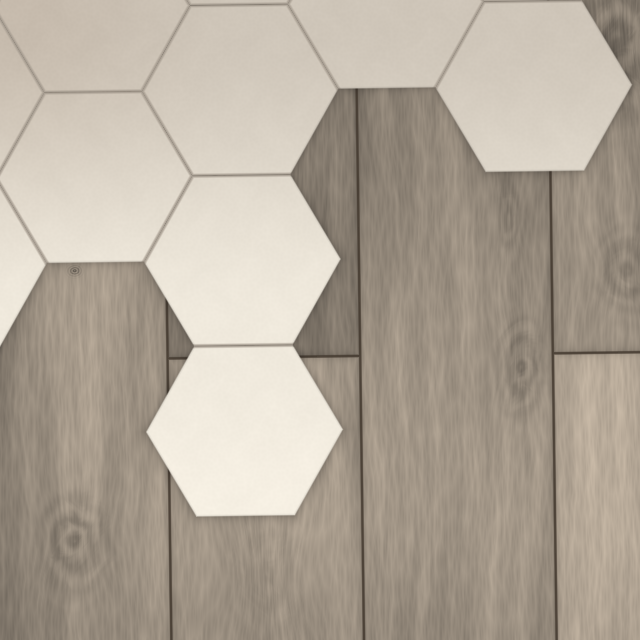
This texture is drawn by a WebGL 2 fragment shader. Its source:

```glsl
#version 300 es
precision highp float;
// Pale hexagonal tiles stepping down over weathered grey-brown wooden planks.

uniform vec2 u_resolution;
out vec4 fragColor;

const float TILT = 0.0133;
const vec2 PIVOT = vec2(0.375, 0.8594);
const float APOTHEM = 0.1331;
const float COLUMN_STEP = 0.2295;
const float PLANK_WIDTH = 0.301;
const float PLANK_ORIGIN = 0.1823;
const float JOINT_Y = -0.418;
const vec3 WOOD_TINT = vec3(1.0, 0.925, 0.832);
const vec3 SEAM_COLOR = vec3(0.26, 0.22, 0.18);
const vec3 GROUT_COLOR = vec3(0.69, 0.65, 0.60);

// Lowest tile row of each column, and (upper, lower) tone of each plank.
const float LOWEST_ROW[5] = float[5](-1.0, -0.5, -2.0, 0.5, 0.0);
const vec2 PLANK_TONE[4] = vec2[4](
    vec2(0.65, 0.64), vec2(0.53, 0.66), vec2(0.565, 0.64), vec2(0.60, 0.72));

vec2 hash2(vec2 p) {
    return fract(sin(vec2(dot(p, vec2(127.1, 311.7)), dot(p, vec2(269.5, 183.3)))) * 4375.85);
}

// Distance to the nearest scattered cell point.
float cellular(vec2 p) {
    vec2 cell = floor(p), f = fract(p);
    float nearest = 2.0;
    for (int y = -1; y <= 1; y++)
        for (int x = -1; x <= 1; x++) {
            vec2 o = vec2(x, y);
            nearest = min(nearest, length(o + hash2(cell + o) - f));
        }
    return nearest;
}

// Layered, folded sines, roughly -1 to 1.
float waves(vec2 p) {
    float sum = 0.0, amp = 0.5;
    for (int i = 0; i < 5; i++) {
        p += 0.7 * sin(p.yx * 1.3 + float(i) * 2.1);
        sum += amp * sin(p.x + 1.7 * float(i)) * cos(p.y * 0.8);
        p = mat2(0.8, 0.6, -0.6, 0.8) * p * 1.8;
        amp *= 0.6;
    }
    return sum;
}

float hexDistance(vec2 p, float apothem) {
    p = abs(p);
    return max(p.y, p.x * 0.866 + p.y * 0.5) - apothem;
}

// Distances to the closest and second closest tile.
vec2 tileDistances(vec2 q) {
    vec2 d = vec2(1.0);
    for (int c = 0; c < 5; c++)
        for (int r = 0; r < 4; r++) {
            vec2 center = vec2(float(c - 2) * COLUMN_STEP,
                               (LOWEST_ROW[c] + float(r)) * 2.0 * APOTHEM);
            float h = hexDistance(q - center, APOTHEM);
            d = h < d.x ? vec2(h, d.x) : vec2(d.x, min(d.y, h));
        }
    return d;
}

// Bends the fibres around a knot; returns its darkening.
float knot(inout vec2 fibre, vec2 q, vec2 center, vec2 size, float strength) {
    vec2 d = (q - center) / size;
    float falloff = exp(-dot(d, d));
    fibre.x += 0.6 * size.x * d.x * falloff;
    float rings = 0.6 + 0.4 * sin(length(d) * 13.0 + 3.0 * waves(q * 30.0));
    return strength * falloff * rings;
}

vec3 wood(vec2 q, float px) {
    float along = (q.x - PLANK_ORIGIN) / PLANK_WIDTH;
    float id = floor(along);
    bool jointed = mod(id, 2.0) > 0.5;
    float lower = jointed ? 1.0 - step(JOINT_Y, q.y) : 1.0 - smoothstep(-0.5, -0.05, q.y);
    vec2 tones = PLANK_TONE[int(clamp(id + 2.0, 0.0, 3.0))];
    float tone = mix(tones.x, tones.y, lower);

    // Knots and worn patches
    vec2 fibre = q;
    float dark = knot(fibre, q, vec2(-0.267, -0.702), vec2(0.05, 0.07), 0.15);
    dark += knot(fibre, q, vec2(0.433, -0.438), vec2(0.035, 0.07), 0.13);
    dark += knot(fibre, q, vec2(0.417, -0.203), vec2(0.025, 0.08), 0.06);
    dark += knot(fibre, q, vec2(0.604, -0.291), vec2(0.05, 0.06), 0.10);
    dark += knot(fibre, q, vec2(-0.262, -0.279), vec2(0.009, 0.007), 0.25);
    dark += knot(fibre, q, vec2(0.032, -0.758), vec2(0.06, 0.10), 0.05);
    dark += knot(fibre, q, vec2(0.59, 0.08), vec2(0.10, 0.12), 0.15);

    // Grain: broad streaks, fine lines and short pores
    vec2 shift = vec2(id * 3.7, id * 5.3 + (jointed ? lower * 2.9 : 0.0));
    fibre.x += 0.006 * waves(q * vec2(9.0, 5.0) + shift);
    tone += 0.055 * waves(fibre * vec2(26.0, 4.0) + shift);
    tone += 0.045 * waves(fibre * vec2(120.0, 9.0) + shift);
    tone += 0.07 * (cellular(fibre * vec2(190.0, 24.0) + shift) - 0.48);
    tone -= dark;
    tone -= 0.09 * (1.0 - smoothstep(-0.38, -0.27, q.x));
    tone -= 0.05 * (1.0 - smoothstep(-0.87, -0.68, q.y));

    // Gaps between the planks
    float gap = abs(along - round(along)) * PLANK_WIDTH;
    if (jointed) gap = min(gap, abs(q.y - JOINT_Y));
    tone *= 1.0 - 0.16 * exp(-gap / 0.006);
    float seam = 1.0 - smoothstep(0.0014 - 0.5 * px, 0.0018 + px, gap);
    return mix(tone * WOOD_TINT, SEAM_COLOR, 0.85 * seam);
}

vec3 tile(vec2 uv, float seamDistance, float px) {
    vec3 color = mix(vec3(0.94, 0.915, 0.865), vec3(0.81, 0.775, 0.725), smoothstep(0.48, 0.98, uv.y));
    color += 0.025 * (1.0 - smoothstep(0.2, 0.45, uv.y));
    color -= vec3(0.035, 0.045, 0.05) * (1.0 - smoothstep(0.0, 0.42, uv.x)) * smoothstep(0.5, 1.0, uv.y);
    color += 0.008 * waves(uv * 55.0) + 0.012 * (cellular(uv * 170.0) - 0.48);
    float grout = 1.0 - smoothstep(0.0009, 0.0032 + px, seamDistance);
    return mix(color, GROUT_COLOR, 0.85 * grout);
}

void main() {
    vec2 uv = gl_FragCoord.xy / u_resolution;
    float px = 1.0 / min(u_resolution.x, u_resolution.y);
    float c = cos(TILT), s = sin(TILT);
    vec2 q = mat2(c, -s, s, c) * (uv - PIVOT);

    vec2 d = tileDistances(q);
    vec3 floorColor = wood(q, px) * (1.0 - 0.2 * exp(-max(d.x, 0.0) / 0.007));
    vec3 tileColor = tile(uv, abs(d.y), px);
    tileColor *= 1.0 - 0.08 * smoothstep(-0.004, 0.0, d.x);
    float cover = 1.0 - smoothstep(-px, px, d.x);
    fragColor = vec4(mix(floorColor, tileColor, cover), 1.0);
}
```
